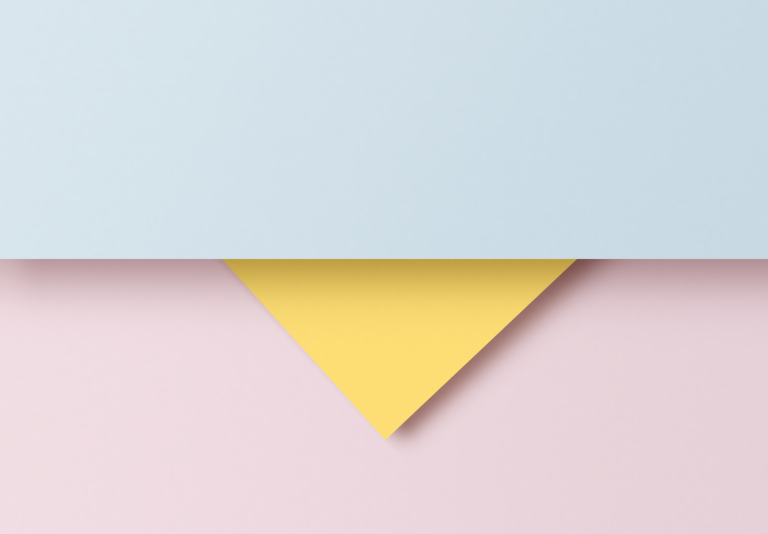
Write a WebGL 1 fragment shader that draws this background.

```glsl
precision highp float;
// Layered paper: a blue sheet over a yellow triangular flap on pink, with soft shadows.

uniform vec2 u_resolution;

const float ASPECT = 1.438;
const float SHEET_EDGE = 0.515;
const vec2 FLAP_LEFT = vec2(0.4155, 0.515);
const vec2 FLAP_RIGHT = vec2(1.0805, 0.515);
const vec2 FLAP_TIP = vec2(0.7215, 0.176);

const vec3 BLUE_LIGHT = vec3(0.855, 0.905, 0.933);
const vec3 BLUE_DEEP = vec3(0.782, 0.850, 0.892);
const vec3 PINK_LIGHT = vec3(0.943, 0.868, 0.890);
const vec3 PINK_DEEP = vec3(0.902, 0.818, 0.845);
const vec3 YELLOW = vec3(0.992, 0.871, 0.460);
const vec3 PINK_SHADE = vec3(0.77, 0.69, 0.69);
const vec3 YELLOW_SHADE = vec3(0.75, 0.71, 0.56);
const vec3 FLAP_SHADE = vec3(0.63, 0.48, 0.43);

float hash(vec2 cell) {
  vec3 q = fract(vec3(cell.xyx) * 0.1031);
  q += dot(q, q.yzx + 33.33);
  return fract((q.x + q.y) * q.z);
}

float valueNoise(vec2 p) {
  vec2 cell = floor(p);
  vec2 f = fract(p);
  f = f * f * (3.0 - 2.0 * f);
  float low = mix(hash(cell), hash(cell + vec2(1.0, 0.0)), f.x);
  float high = mix(hash(cell + vec2(0.0, 1.0)), hash(cell + 1.0), f.x);
  return mix(low, high, f.y);
}

// Signed distance to the line a-b, positive on its right-hand side.
float lineSide(vec2 p, vec2 a, vec2 b) {
  vec2 dir = normalize(b - a);
  return dot(p - a, vec2(dir.y, -dir.x));
}

float cover(float dist, float softness) {
  return 1.0 - smoothstep(-softness, softness, dist);
}

// Shadow strength at a given depth below the sheet.
float sheetShadow(float depth, float reach) {
  float t = max(depth, 0.0) / reach;
  return exp(-t * (0.7 + t));
}

// Shadow beside the right flap edge, narrowing towards the tip.
float flapShadow(vec2 p, float dist) {
  vec2 edge = FLAP_RIGHT - FLAP_TIP;
  float along = dot(p - FLAP_TIP, normalize(edge));
  float width = mix(0.030, 0.042, clamp(along / length(edge), 0.0, 1.0));
  float t = max(dist, 0.0) / width;
  return exp(-t * t) * smoothstep(-0.008, 0.055, along);
}

void main() {
  vec2 p = gl_FragCoord.xy / u_resolution * vec2(ASPECT, 1.0);
  float pixel = 0.75 / u_resolution.y;
  float across = p.x / ASPECT;
  float depth = SHEET_EDGE - p.y;

  // Pink ground with the shadow of the sheet
  vec3 color = mix(PINK_LIGHT, PINK_DEEP, smoothstep(-0.1, 1.1, across));
  float entry = mix(0.65, 1.0, smoothstep(0.0, 0.08, p.x));
  color *= mix(vec3(1.0), PINK_SHADE, sheetShadow(depth, 0.085) * entry);

  // Yellow flap and its cast shadow
  float leftSide = -lineSide(p, FLAP_TIP, FLAP_LEFT);
  float rightSide = lineSide(p, FLAP_TIP, FLAP_RIGHT);
  color *= mix(vec3(1.0), FLAP_SHADE, 0.88 * flapShadow(p, rightSide));
  vec3 flap = YELLOW * mix(vec3(1.0), YELLOW_SHADE, sheetShadow(depth, 0.085));
  color = mix(color, flap, cover(max(leftSide, rightSide), pixel));

  // Blue sheet, lit from the upper left
  float fall = across * 0.85 + (1.0 - p.y) * 0.3;
  vec3 sheet = mix(BLUE_LIGHT, BLUE_DEEP, smoothstep(-0.15, 1.1, fall));
  color = mix(color, sheet, cover(depth, pixel));

  // Faint paper grain
  float grain = valueNoise(p * 130.0) + 0.5 * valueNoise(p * 260.0) - 0.75;
  color += 0.005 * grain;

  gl_FragColor = vec4(color, 1.0);
}
```
